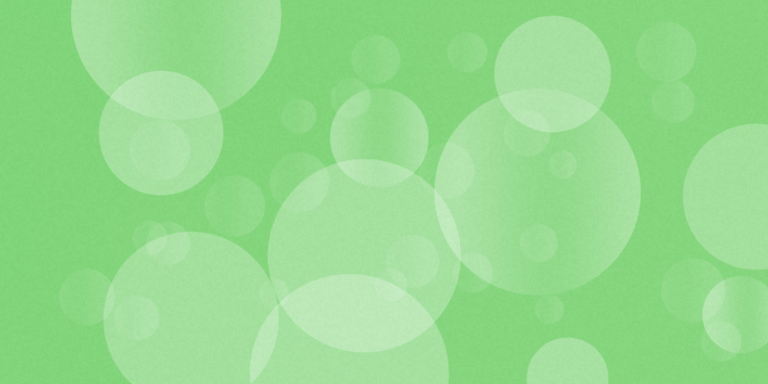
Write a WebGL 2 fragment shader that draws this background.

```glsl
#version 300 es
precision highp float;

uniform vec2 u_resolution;
out vec4 fragColor;

#define LARGE_COUNT 11
#define SMALL_COUNT 24
#define LARGE_RADIUS 0.19
#define RADIUS_SWING 0.09
#define FLAT_ALPHA 0.26
#define SHEEN_ALPHA vec2(0.10, 0.31)
#define SMALL_ALPHA 0.095
#define GRAIN_SCALE 210.0
#define GRAIN_STRENGTH 0.022
#define DEEP_GREEN vec3(0.495, 0.828, 0.468)
#define SOFT_GREEN vec3(0.535, 0.842, 0.505)

const float TAU = 6.2831853;

float hash(vec2 p) {
    vec3 q = fract(p.xyx * 0.1031);
    q += dot(q, q.yzx + 33.33);
    return fract((q.x + q.y) * q.z);
}

float valueNoise(vec2 p) {
    vec2 cell = floor(p);
    vec2 f = fract(p);
    f = f * f * (3.0 - 2.0 * f);
    float low = mix(hash(cell), hash(cell + vec2(1, 0)), f.x);
    float high = mix(hash(cell + vec2(0, 1)), hash(cell + vec2(1, 1)), f.x);
    return mix(low, high, f.y);
}

// Low-discrepancy sequence: even but irregular spacing
vec2 scatter(float i) {
    return fract(vec2(0.7, 0.5) + i * vec2(0.75488, 0.56984));
}

float disc(vec2 offset, float radius, float pixel) {
    return clamp((radius - length(offset)) / pixel + 0.5, 0.0, 1.0);
}

// Horizontal sheen: bright at both rims, faint along a band between them
float sheen(float x, float center) {
    return smoothstep(0.0, 1.0, abs(x - center));
}

void main() {
    vec2 uv = gl_FragCoord.xy / u_resolution;
    float aspect = u_resolution.x / u_resolution.y;
    vec2 p = vec2(uv.x * aspect, uv.y);
    float pixel = 1.5 / u_resolution.y;

    // Gently drifting green ground
    float drift = 0.45 * uv.x + 0.15 * (1.0 - uv.y) + 0.4 * valueNoise(p * 2.5 + 7.0);
    vec3 color = mix(DEEP_GREEN, SOFT_GREEN, drift);

    // Small faint bubbles
    for (int n = 0; n < SMALL_COUNT; n++) {
        float i = float(n);
        vec2 center = vec2(hash(vec2(i, 3.7)), hash(vec2(i, 19.3)));
        center = mix(scatter(i + 31.0), center, 0.2) * vec2(aspect, 1.0);
        float radius = mix(0.034, 0.085, hash(vec2(i, 41.9)));
        vec2 offset = p - center;
        float tone = 0.55 + 0.7 * sheen(offset.x / radius, -0.4);
        color = mix(color, vec3(1), SMALL_ALPHA * tone * disc(offset, radius, pixel));
    }

    // Large bubbles: every third has a sheen, the others are flat
    for (int n = 0; n < LARGE_COUNT; n++) {
        float i = float(n);
        vec2 center = scatter(i) * vec2(aspect, 1.1) - vec2(0.0, 0.05);
        float radius = LARGE_RADIUS + RADIUS_SWING * cos(TAU * (0.19 * i - 0.08));
        vec2 offset = p - center;
        float shade = hash(vec2(i, 5.3));
        float flatAlpha = FLAT_ALPHA + 0.05 * (shade - 0.5);
        float band = sheen(offset.x / radius, mix(0.0, 0.35, shade));
        float sheenAlpha = mix(SHEEN_ALPHA.x, SHEEN_ALPHA.y, band);
        float alpha = mod(i, 3.0) < 0.5 ? sheenAlpha : flatAlpha;
        color = mix(color, vec3(1), alpha * disc(offset, radius, pixel));
    }

    // Fine paper grain
    color += GRAIN_STRENGTH * (valueNoise(p * GRAIN_SCALE) - 0.5);
    fragColor = vec4(color, 1.0);
}
```
